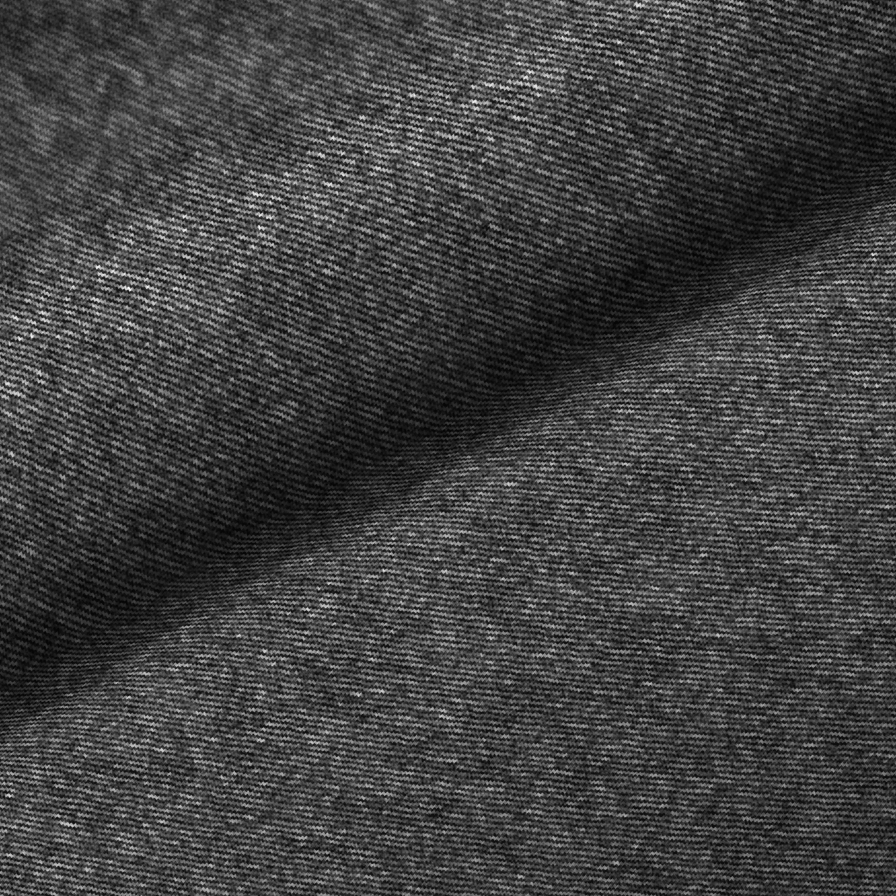
Write a Shadertoy shader that draws this texture.

```glsl
#define ROWS 148.0
#define STITCHES 225.0
#define TILT_LEFT 0.19
#define TILT_CHANGE 0.07
#define FOLD_SLOPE 0.6
#define FOLD_START 0.173
#define RIDGE_OFFSET 0.445
#define ZIGZAG 0.26
#define WOBBLE 0.3
#define GRAIN 0.75

float hash(vec2 p) {
    vec3 q = fract(vec3(p.xyx) * 0.1031);
    q += dot(q, q.yzx + 33.33);
    return fract((q.x + q.y) * q.z);
}

float noise(vec2 p) {
    vec2 cell = floor(p), f = fract(p);
    f = f * f * (3.0 - 2.0 * f);
    return mix(mix(hash(cell), hash(cell + vec2(1, 0)), f.x),
               mix(hash(cell + vec2(0, 1)), hash(cell + vec2(1, 1)), f.x), f.y);
}

// Noise that varies along one yarn and jumps between rows
float yarnNoise(float along, float row) {
    float cell = floor(along);
    float f = smoothstep(0.15, 0.85, along - cell);
    return mix(hash(vec2(cell, row)), hash(vec2(cell + 1.0, row)), f);
}

// Height above the crease
float foldHeight(vec2 uv) {
    return uv.y - FOLD_START - FOLD_SLOPE * uv.x - 0.003 * sin(uv.x * 7.0);
}

// Broad light across the two rolls, the valley and the far side
float foldLight(float d, float ridge, vec2 uv) {
    float light = mix(0.235, 0.32, smoothstep(-0.75, -0.1, d));
    light = mix(light, 0.27, smoothstep(-0.05, 0.0, d));
    light = mix(light, 0.175, smoothstep(-0.005, 0.014, d));
    light = mix(light, 0.108, smoothstep(0.012, 0.066, d));
    light += 0.132 * smoothstep(0.075, 0.21, d);
    light += 0.12 * smoothstep(0.17, 0.42, d);
    light += 0.045 * exp(-pow(ridge / 0.05, 2.0));
    light -= 0.05 * smoothstep(0.0, 0.12, ridge);
    light -= 0.1 * smoothstep(0.15, 0.42, ridge);
    light += 0.022 * exp(-pow((d + 0.05) / 0.04, 2.0));
    return light - 0.02 * smoothstep(0.6, 1.0, uv.x) * smoothstep(0.0, 0.2, d);
}

// Knit rows bend as the cloth rolls into the valley and over the ridge
float rowPosition(vec2 uv, float d, float ridge) {
    float tilt = uv.x * (TILT_LEFT - TILT_CHANGE * uv.x);
    float bend = 0.02 * tanh((d - 0.01) / 0.04);
    bend -= 0.25 * max(d - 0.06, 0.0);
    bend += 0.01 * tanh(ridge / 0.06);
    return (uv.y + tilt + bend) * ROWS;
}

void mainImage(out vec4 fragColor, in vec2 fragCoord) {
    vec2 uv = fragCoord / iResolution.xy;
    float d = foldHeight(uv);
    float ridge = d - RIDGE_OFFSET + 0.07 * uv.x;
    float light = foldLight(d, ridge, uv);
    float blur = smoothstep(-0.02, 0.2, ridge);

    // Zigzag stitches along slightly uneven rows
    float rowCoord = rowPosition(uv, d, ridge);
    float resolved = 1.0 - smoothstep(0.4, 0.9, fwidth(rowCoord));
    float along = uv.x - 0.3 * uv.y;
    rowCoord += WOBBLE * (noise(uv * 90.0) - 0.5);
    rowCoord += ZIGZAG * (abs(fract(along * STITCHES) - 0.5) * 2.0 - 0.5);
    float row = floor(rowCoord);
    float profile = smoothstep(0.05, 0.95, 0.5 - 0.5 * cos(6.28318 * rowCoord));
    profile = mix(0.5, profile, resolved * (0.88 - 0.5 * blur));

    // Light and dark fibres mixed in single stitches and dashes
    float shift = hash(vec2(row, 7.0)) * 9.0;
    float stitch = yarnNoise(along * STITCHES + shift, row + 300.0);
    float dash = yarnNoise(along * 85.0 + shift, row + 700.0);
    float softDash = noise(vec2(along * 75.0, rowCoord * 0.8));
    float yarn = mix(0.5 * stitch + 0.5 * dash, softDash, 0.14 + 0.46 * blur);
    yarn = pow(yarn, 1.6);
    float weave = 0.43 + profile * (0.34 + 1.85 * yarn);

    // Fine fuzz and faint streaky patches
    float fuzz = noise(uv * 460.0) - 0.5;
    float patches = noise(vec2(along * 26.0, rowCoord * 0.25)) - 0.5;
    weave += GRAIN * fuzz * (1.0 - 0.35 * blur) + 0.24 * patches;

    vec3 color = vec3(light * max(weave, 0.2));
    fragColor = vec4(clamp(color, 0.0, 1.0), 1.0);
}
```
